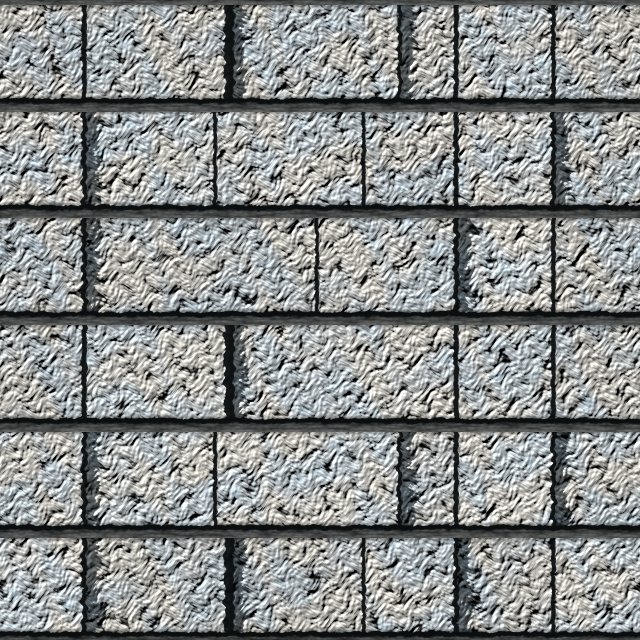
This texture is drawn by a WebGL 1 fragment shader. Its source:

```glsl
precision highp float;
// Weathered wall of rough grey stone blocks: six courses with dark, shadowed joints.
uniform vec2 u_resolution;

const float TAU = 6.28319;
const float COURSES = 6.0;
const float BLOCK_TOP = 0.047;    // offset of a block inside its course
const float BLOCK_HEIGHT = 0.875; // share of the course
const float GAP_END = 0.918;      // below the gap lies the mortar
const vec3 WARM_STONE = vec3(1.015, 1.0, 0.965);
const vec3 COOL_STONE = vec3(0.965, 1.01, 1.035);
const vec3 PALE_FLECK = vec3(0.70, 0.79, 0.84);
const vec3 MORTAR = vec3(0.28, 0.285, 0.285);
const vec3 GAP = vec3(0.045, 0.055, 0.06);

vec2 hash2(vec2 p) {
  return fract(sin(vec2(dot(p, vec2(127.1, 311.7)), dot(p, vec2(269.5, 183.3)))) * 43758.5);
}

// Distance to the nearest scattered point; wraps over the canvas.
float cellular(vec2 p, vec2 count) {
  vec2 q = p * count, base = floor(q);
  float nearest = 2.0;
  for (int j = -1; j <= 1; j++) {
    for (int i = -1; i <= 1; i++) {
      vec2 cell = base + vec2(i, j);
      vec2 point = cell + hash2(mod(cell, count) + count.x);
      nearest = min(nearest, length(point - q));
    }
  }
  return nearest;
}

// Layered sines, roughly -1 to 1, for broad patches.
float waves(vec2 p) {
  float a = sin(TAU * (3.0 * p.x + 2.0 * p.y) + 2.0 * sin(TAU * 4.0 * p.y));
  float b = sin(TAU * (7.0 * p.y - 5.0 * p.x) + 2.0 * sin(TAU * 6.0 * p.x));
  return 0.5 * (a + b);
}

// Depth of the chipped surface: bumps, slanted chips and fine grain.
float chipDepth(vec2 p) {
  p += 0.004 * sin(TAU * vec2(19.0 * p.y + 5.0 * p.x, 23.0 * p.x - 7.0 * p.y));
  vec2 slanted = vec2(p.x, p.y + p.x);
  return 0.42 * cellular(p, vec2(43.0, 64.0))
       + 0.33 * cellular(slanted, vec2(70.0, 97.0))
       + 0.25 * cellular(p, vec2(131.0, 178.0));
}

vec3 stoneColor(vec2 p, float depth, float blockTone) {
  float slope = chipDepth(p - vec2(0.0024, 0.0032)) - depth;
  float patchy = waves(p);
  float tone = 0.675 + blockTone + 0.025 * patchy + 1.15 * slope;
  tone -= 0.55 * smoothstep(0.47, 0.74, depth);
  tone += 0.10 * smoothstep(0.42, 0.22, depth);
  vec3 color = tone * mix(COOL_STONE, WARM_STONE, smoothstep(-0.6, 0.6, patchy));
  float fleck = smoothstep(0.28, 0.1, cellular(p, vec2(17.0, 23.0)));
  return mix(color, PALE_FLECK * (tone + 0.32), 0.4 * fleck * smoothstep(0.1, -0.6, patchy));
}

vec3 mortarColor(vec2 p, float across) {
  float streak = cellular(p, vec2(24.0, 190.0));
  float grain = cellular(p, vec2(110.0, 230.0));
  float tone = 0.72 + 0.45 * across + 0.7 * (0.45 - streak) + 0.4 * (0.45 - grain);
  return MORTAR * tone;
}

// x: cover of the open joint, y: cover of the ragged shadow on its right.
vec2 jointCover(float dx, float halfWidth, float shaded, float rough, float soft) {
  float open = 1.0 - smoothstep(halfWidth - soft, halfWidth + soft, abs(dx));
  float reach = 0.026 + halfWidth * 0.5 + 0.05 * rough;
  float shadow = step(0.0, dx) * (1.0 - smoothstep(reach - 0.008, reach, dx));
  return vec2(open, shadow * shaded);
}

void main() {
  vec2 p = gl_FragCoord.xy / u_resolution;
  p.y = 1.0 - p.y; // courses are counted from the top
  float soft = max(0.0013, 0.8 / u_resolution.y);
  float depth = chipDepth(p);
  float rough = depth - 0.43;

  // Courses
  float wobble = 0.0006 * sin(TAU * 9.0 * p.x) + 0.0005 * sin(TAU * 31.0 * p.x);
  float level = p.y * COURSES - BLOCK_TOP;
  float row = mod(floor(level), COURSES);
  float v = fract(level);
  float kind = mod(row, 3.0), turn = mod(row, 4.0);

  // Joint positions, half widths and shadows of this course
  float x[5], halfWidth[5], shaded[5];
  bool longBlock = row == 2.0;
  x[0] = 0.1315; x[3] = 0.7125; x[4] = 0.8645;
  x[1] = longBlock ? 0.495 : (kind == 1.0 ? 0.336 : 0.358);
  x[2] = turn == 0.0 ? 0.624 : (turn == 1.0 ? 0.568 : (turn == 2.0 ? 0.495 : x[3]));
  shaded[0] = step(0.5, kind);
  shaded[1] = (longBlock || kind == 1.0) ? 0.0 : 1.0;
  shaded[2] = 1.0 - step(0.5, turn);
  shaded[3] = step(1.5, kind);
  shaded[4] = kind == 1.0 ? 1.0 : 0.0;
  halfWidth[0] = 0.0038; halfWidth[2] = 0.003; halfWidth[3] = 0.0038; halfWidth[4] = 0.0034;
  halfWidth[1] = mix(0.003, 0.0075, shaded[1]);

  float sway = 0.0009 * sin(TAU * 29.0 * p.y) + 0.0007 * sin(TAU * 67.0 * p.y + 1.0);
  vec2 cover = vec2(0.0);
  float column = 0.0;
  for (int i = 0; i < 5; i++) {
    float dx = p.x - x[i] + sway * (0.6 + shaded[i]) + 0.006 * rough;
    cover = max(cover, jointCover(dx, halfWidth[i], shaded[i], rough, soft));
    column += step(x[i], p.x);
  }

  // Stone face, darkened in shadows and along its rims
  float blockTone = 0.05 * (hash2(vec2(mod(column, 5.0), row)).x - 0.5);
  vec3 color = stoneColor(p, depth, blockTone);
  color *= mix(vec3(1.0), vec3(0.44, 0.47, 0.49), cover.y);
  float rim = min(v, BLOCK_HEIGHT - v) / COURSES + 0.012 * rough;
  color *= mix(0.68, 1.0, smoothstep(0.0, 0.005, rim));
  color = mix(color, GAP, 0.95 * cover.x);

  // Bed joint: black gap under the blocks, then streaked mortar
  float edge = soft * COURSES;
  float vRough = v + COURSES * (wobble + 0.006 * rough);
  float below = smoothstep(BLOCK_HEIGHT - edge, BLOCK_HEIGHT + edge, vRough);
  float mortar = smoothstep(GAP_END - edge, GAP_END + 2.0 * edge, vRough);
  float across = clamp((v - GAP_END) / (1.0 - GAP_END), 0.0, 1.0);
  color = mix(color, mix(GAP, mortarColor(p, across), mortar), below);
  gl_FragColor = vec4(clamp(color, 0.0, 1.0), 1.0);
}
```
